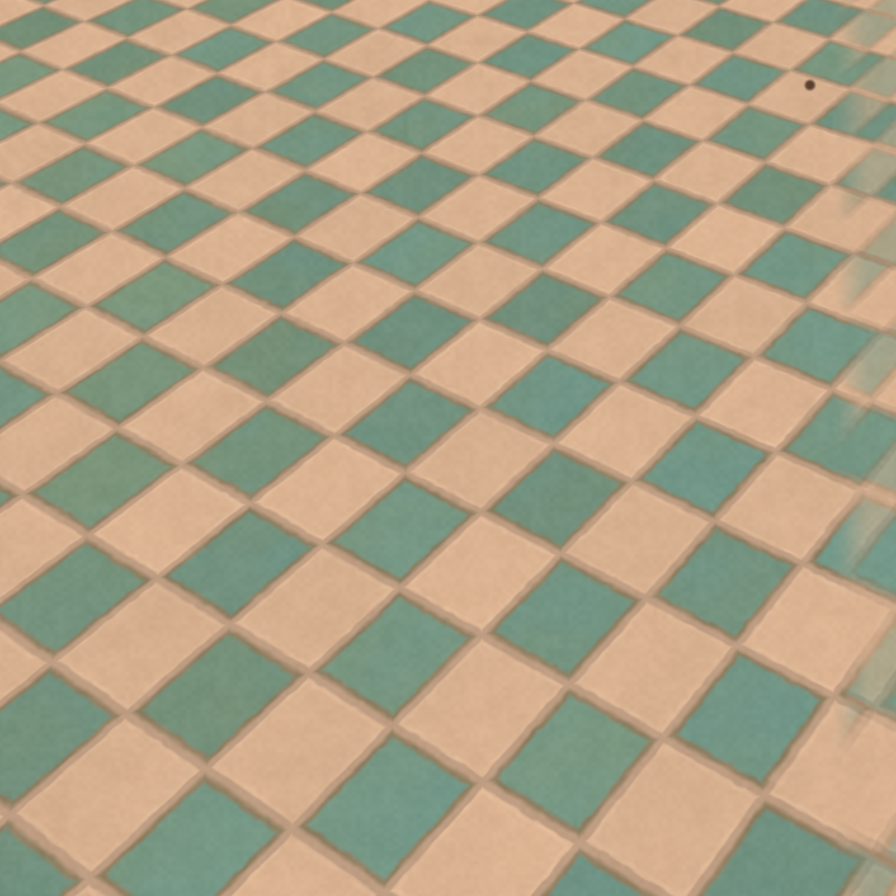
Reproduce this texture procedurally as a three.js fragment shader.

```glsl
varying vec2 vUv;

const vec3 CREAM = vec3(0.845, 0.692, 0.563);
const vec3 GREEN = vec3(0.475, 0.575, 0.475);
const vec3 TEAL = vec3(0.44, 0.585, 0.53);
const vec3 EDGE = vec3(0.53, 0.475, 0.36);
const vec3 GROUT = vec3(0.745, 0.615, 0.51);
const vec3 SPECK = vec3(0.36, 0.25, 0.19);

// Perspective: canvas = (ORIGIN + ACROSS * m + AWAY * n) / (1 + TILT . (m, n))
const vec2 ORIGIN = vec2(0.4336, 0.1016);
const vec2 ACROSS = vec2(0.2250, 0.0548);
const vec2 AWAY = vec2(0.0535, 0.1962);
const vec2 TILT = vec2(0.028, 0.1016);

// Signed offsets from the lattice line, positive inside a green tile
const float GLAZE_INSET = 0.078;
const float EDGE_INSET = 0.034;
const float GROUT_OUTSET = -0.032;
const float SOFTNESS = 0.014;
const float WOBBLE = 0.022;

const vec2 GHOST_SHIFT = vec2(-0.045, 0.012);
const float GHOST_START = 0.925;
const vec2 SPECK_POS = vec2(0.904, 0.905);

float hash(vec2 p) {
  return fract(sin(dot(p, vec2(127.1, 311.7))) * 43758.5453);
}

float noise(vec2 p) {
  vec2 i = floor(p);
  vec2 f = fract(p);
  f = f * f * (3.0 - 2.0 * f);
  return mix(mix(hash(i), hash(i + vec2(1.0, 0.0)), f.x),
             mix(hash(i + vec2(0.0, 1.0)), hash(i + vec2(1.0)), f.x), f.y);
}

float cross2(vec2 a, vec2 b) {
  return a.x * b.y - a.y * b.x;
}

// Canvas position to floor position, green tile centres on whole numbers
vec2 toFloor(vec2 p) {
  vec2 u = ACROSS - TILT.x * p;
  vec2 v = AWAY - TILT.y * p;
  vec2 r = p - ORIGIN;
  return vec2(cross2(r, v), cross2(u, r)) / cross2(u, v);
}

float step2(float edge, float x, float soft) {
  return smoothstep(edge - soft, edge + soft, x);
}

vec3 tiles(vec2 p) {
  vec2 q = toFloor(p);
  float depth = 1.0 + dot(TILT, q);
  float soft = SOFTNESS * depth * depth;

  // Checker cells run along the diagonals of the floor position
  vec2 grid = vec2(q.x - q.y, q.x + q.y) + 0.5;
  vec2 cell = floor(grid);
  vec2 local = abs(fract(grid) - 0.5);
  float inset = 0.5 - max(local.x, local.y);
  float isGreen = 1.0 - mod(cell.x + cell.y, 2.0);
  float s = mix(-inset, inset, isGreen);
  s += WOBBLE * (noise(grid * 13.0) - 0.5) * smoothstep(0.0, 0.03, inset);

  // Glaze, varied by tile and by broad patches
  float tone = hash(cell + 7.3);
  float patches = noise(grid * 2.3);
  float blue = 0.55 * tone + 0.5 * patches + 0.35 * (p.x - p.y) - 0.05;
  vec3 glaze = mix(GREEN, TEAL, clamp(blue, 0.0, 1.0));
  glaze *= 0.97 + 0.06 * hash(cell + 2.1);
  vec3 cream = CREAM * (0.98 + 0.025 * tone + 0.025 * patches);

  // Cream, pale rim, grout, dark edge and glaze, from outside inwards
  float rim = 1.0 - smoothstep(0.0, 0.018 + soft, abs(s - GROUT_OUTSET + 0.022));
  vec3 col = cream + 0.035 * rim * noise(grid * 9.0 + 4.0);
  col = mix(col, GROUT, step2(GROUT_OUTSET, s, soft));
  float wear = 0.7 + 0.3 * noise(grid * 6.0 + 19.0);
  col = mix(col, EDGE, wear * step2(EDGE_INSET, s, soft + 0.012));
  return mix(col, glaze, step2(GLAZE_INSET, s, soft + 0.01));
}

void main() {
  vec3 col = tiles(vUv);

  // Doubled, hazy strip on the right
  float ghost = 0.55 * smoothstep(GHOST_START, GHOST_START + 0.05, vUv.x);
  col = mix(col, tiles(vUv + GHOST_SHIFT), ghost);

  // Dirt speck
  float speck = 1.0 - smoothstep(0.003, 0.008, length(vUv - SPECK_POS));
  col = mix(col, SPECK, speck);

  // Fine and broad mottling
  col += 0.024 * (noise(vUv * 190.0) - 0.5);
  col += 0.018 * (noise(vUv * 60.0) - 0.5);
  gl_FragColor = vec4(col, 1.0);
}
```
